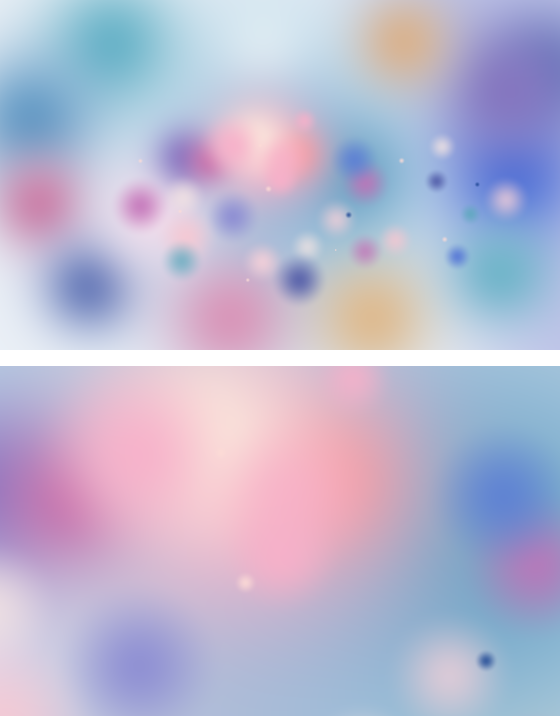
Top: the whole. Bottom: its middle third, enlarged.
A Shadertoy shader for this background:

```glsl
// Soft out-of-focus lights: a ring of wide pastel glows around a cool halo
// and a warm core, topped by a spiral scatter of blurred discs and tiny
// specks. Every light is a radial falloff blended over the last.

const float TAU = 6.2831853;
const float GOLDEN_ANGLE = 2.3999632;

const vec3 PALE = vec3(0.92, 0.94, 0.965);
const vec3 LAVENDER = vec3(0.75, 0.77, 0.91);
const vec3 HALO = vec3(0.50, 0.72, 0.85);
const vec3 DEEP_TEAL = vec3(0.36, 0.60, 0.74);
const vec3 SLATE = vec3(0.40, 0.48, 0.73);
const vec3 BLUSH = vec3(0.95, 0.86, 0.92);
const vec3 VIOLET = vec3(0.46, 0.40, 0.74);
const vec3 MAGENTA = vec3(0.78, 0.40, 0.65);
const vec3 ROSE = vec3(0.97, 0.69, 0.79);
const vec3 CORAL = vec3(0.98, 0.58, 0.60);
const vec3 CREAM = vec3(0.98, 0.90, 0.86);

const vec2 CORE_POS = vec2(-0.04, 0.06);     // relative to the canvas centre
const vec2 RING_RADII = vec2(0.67, 0.40);
const float RING_START = -0.05;
const float CORNER_PUSH = 0.15;
const vec2 RING_SIZE = vec2(0.13, 0.19);     // smallest, largest

const int DISC_COUNT = 22;
const vec2 DISC_SPREAD = vec2(0.58, 0.25);
const vec2 DISC_SIZE = vec2(0.035, 0.115);
const int SPECK_COUNT = 10;
const vec2 SPECK_SIZE = vec2(0.004, 0.013);

const int RING_COUNT = 11;
const vec3 RING_COLORS[RING_COUNT] = vec3[](
    vec3(0.30, 0.44, 0.85), vec3(0.52, 0.46, 0.75), vec3(0.85, 0.70, 0.56),
    vec3(0.86, 0.92, 0.95), vec3(0.40, 0.70, 0.78), vec3(0.38, 0.60, 0.77),
    vec3(0.80, 0.50, 0.66), vec3(0.39, 0.47, 0.72), vec3(0.85, 0.58, 0.72),
    vec3(0.87, 0.73, 0.56), vec3(0.44, 0.71, 0.79));

const int DISC_COLOR_COUNT = 7;
const vec3 DISC_COLORS[DISC_COLOR_COUNT] = vec3[](
    vec3(0.97, 0.82, 0.85), vec3(0.30, 0.34, 0.65), vec3(0.96, 0.90, 0.89),
    vec3(0.76, 0.44, 0.72), vec3(0.34, 0.47, 0.84), vec3(0.97, 0.78, 0.82),
    vec3(0.36, 0.66, 0.74));

// Three random values in 0..1 from one seed.
vec3 hash3(float seed) {
    vec3 q = fract(vec3(seed) * vec3(0.1031, 0.1030, 0.0973));
    q += dot(q, q.yzx + 33.33);
    return fract((q.xxy + q.yzz) * q.zyx);
}

vec2 direction(float angle) {
    return vec2(cos(angle), sin(angle));
}

float glow(vec2 p, vec2 center, float radius) {
    vec2 d = (p - center) / radius;
    return exp(-dot(d, d));
}

float softDisc(vec2 p, vec2 center, float radius) {
    return 1.0 - smoothstep(0.0, 1.0, length(p - center) / radius);
}

// Even spiral spread with random jitter.
vec2 scatter(int i, int count, vec2 jitter) {
    float reach = sqrt((float(i) + 0.5) / float(count));
    return DISC_SPREAD * reach * direction(GOLDEN_ANGLE * float(i))
         + 0.08 * (jitter - 0.5) + vec2(0.10, -0.09);
}

vec3 addRing(vec3 color, vec2 p) {
    for (int i = 0; i < RING_COUNT; i++) {
        float angle = RING_START + TAU * float(i) / float(RING_COUNT);
        vec3 rnd = hash3(float(i) + 11.0);
        float push = 1.0 + CORNER_PUSH * abs(sin(2.0 * angle));
        vec2 center = RING_RADII * push * direction(angle) + 0.04 * (rnd.xy - 0.5);
        float radius = mix(RING_SIZE.x, RING_SIZE.y, rnd.z);
        color = mix(color, RING_COLORS[i], 0.95 * glow(p, center, radius));
    }
    return color;
}

vec3 addCore(vec3 color, vec2 p) {
    color = mix(color, DEEP_TEAL, 0.75 * glow(p, vec2(0.21, 0.0), 0.15));
    color = mix(color, BLUSH, 0.95 * glow(p, vec2(-0.36, -0.11), 0.16));
    color = mix(color, VIOLET, 0.85 * glow(p, CORE_POS - vec2(0.23, 0.01), 0.085));
    color = mix(color, ROSE, 0.97 * glow(p, CORE_POS, 0.165));
    color = mix(color, MAGENTA, 0.8 * glow(p, CORE_POS - vec2(0.16, 0.02), 0.06));
    color = mix(color, CORAL, 0.75 * glow(p, CORE_POS + vec2(0.09, 0.0), 0.075));
    return mix(color, CREAM, 0.95 * glow(p, CORE_POS + vec2(-0.03, 0.04), 0.095));
}

vec3 addDiscs(vec3 color, vec2 p) {
    for (int i = 0; i < DISC_COUNT; i++) {
        vec3 rnd = hash3(float(i) + 47.0);
        vec2 center = scatter(i, DISC_COUNT, rnd.xy);
        float radius = mix(DISC_SIZE.x, DISC_SIZE.y, rnd.z);
        float warmth = smoothstep(0.24, 0.14, distance(center, CORE_POS));
        vec3 tint = mix(DISC_COLORS[i % DISC_COLOR_COUNT], ROSE, warmth);
        color = mix(color, tint, mix(0.65, 0.9, rnd.x) * softDisc(p, center, radius));
    }
    for (int i = 0; i < SPECK_COUNT; i++) {
        vec3 rnd = hash3(float(i) + 131.0);
        vec2 center = scatter(i, SPECK_COUNT, rnd.yx);
        float radius = mix(SPECK_SIZE.x, SPECK_SIZE.y, rnd.z);
        bool dark = rnd.x < 0.4 && center.x > 0.15;
        vec3 tint = dark ? vec3(0.12, 0.28, 0.58) : vec3(0.99, 0.86, 0.84);
        color = mix(color, tint, 0.8 * softDisc(p, center, radius));
    }
    return color;
}

void mainImage(out vec4 fragColor, in vec2 fragCoord) {
    vec2 p = (fragCoord - 0.5 * iResolution.xy) / iResolution.y;
    vec3 color = mix(PALE, LAVENDER, smoothstep(0.2, 0.7, p.x + 0.3 * p.y));
    color = mix(color, HALO, 0.95 * glow(p, vec2(0.02, 0.0), 0.40));
    color = mix(color, SLATE, 0.95 * glow(p, vec2(0.77, 0.30), 0.16));
    color = addRing(color, p);
    color = addCore(color, p);
    color = addDiscs(color, p);
    fragColor = vec4(color, 1.0);
}
```
